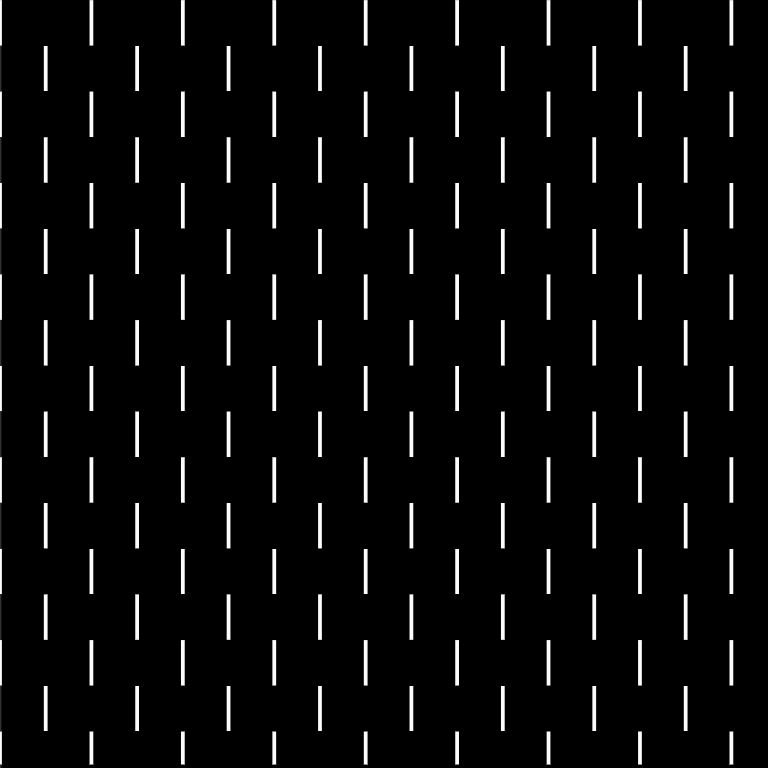
This pattern is drawn by a Shadertoy shader. Its source:

```glsl
// Staggered vertical white dashes on black, in a brick-like half-drop layout.

const float PITCH = 0.05952;         // column spacing and row height
const float DASH_WIDTH = 0.0049;
const float DASH_LENGTH = 0.0592;
const float CORNER = 0.0006;         // slight rounding of the dash ends
const float BOTTOM_MARGIN = 0.0045;  // empty strip along the lower border
const float EDGE_WIDTH = 0.0018;     // faint line along the left border
const float EDGE_STRENGTH = 0.2;
const vec3 BACKGROUND = vec3(0.0);
const vec3 DASH_COLOR = vec3(0.99);

float roundedBox(vec2 p, vec2 halfSize, float radius) {
    vec2 q = abs(p) - halfSize + radius;
    return length(max(q, 0.0)) + min(max(q.x, q.y), 0.0) - radius;
}

float coverage(float dist, float pixel) {
    return clamp(0.5 - dist / pixel, 0.0, 1.0);
}

void mainImage(out vec4 fragColor, in vec2 fragCoord) {
    float pixel = 1.0 / iResolution.y;
    vec2 p = fragCoord * pixel;
    float height = p.y;
    p.y = 1.0 - p.y;                 // rows are counted from the top

    // Dashes are centred on column lines and fill every other row
    vec2 cell = vec2(floor(p.x / PITCH + 0.5), floor(p.y / PITCH));
    vec2 local = p - (cell + vec2(0.0, 0.5)) * PITCH;
    float filled = 1.0 - mod(cell.x + cell.y, 2.0);
    float dist = roundedBox(local, 0.5 * vec2(DASH_WIDTH, DASH_LENGTH), CORNER);
    dist = max(dist, BOTTOM_MARGIN - height);
    float dash = filled * coverage(dist, pixel);

    // Faint trace left in the gaps at the border
    float edge = EDGE_STRENGTH * coverage(p.x - EDGE_WIDTH, pixel);

    fragColor = vec4(mix(BACKGROUND, DASH_COLOR, max(dash, edge)), 1.0);
}
```
